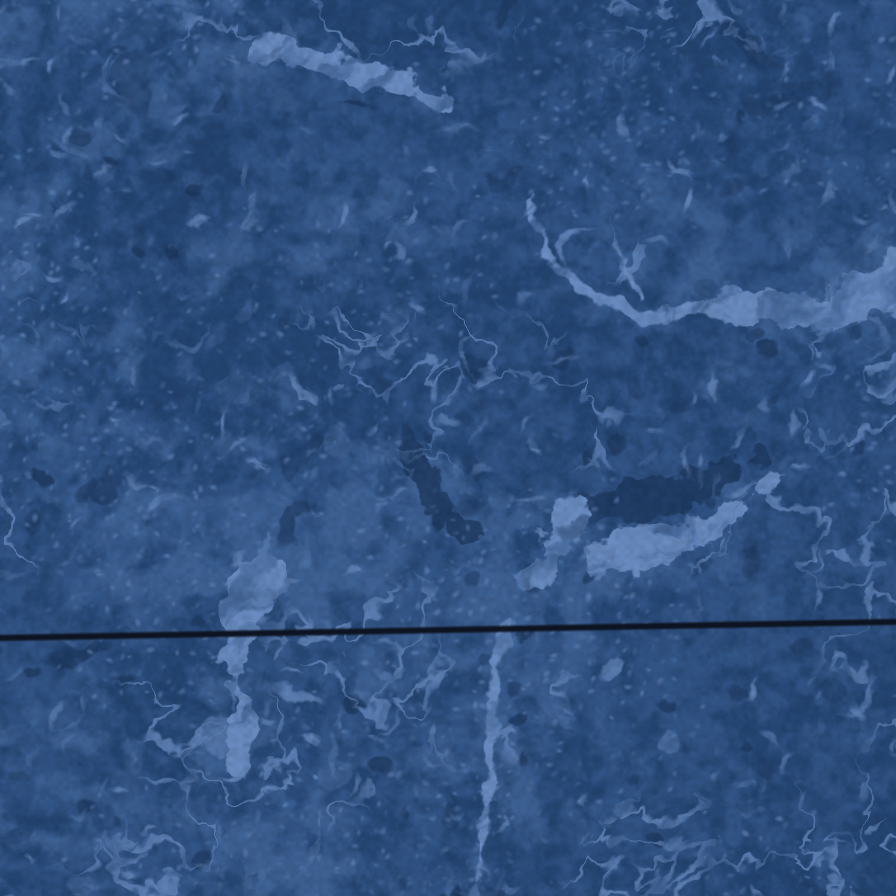
Give the GLSL for this texture, as a three.js fragment shader.

```glsl
// Blue fossil limestone: two polished slabs meeting at a thin dark seam.
// Layered noise makes the mottled ground; jittered grids scatter fossil grains,
// noise contours give broken shell debris, and ragged curves draw large veins.
varying vec2 vUv;

const vec3 DEEP = vec3(0.134, 0.258, 0.430);
const vec3 MID = vec3(0.186, 0.318, 0.508);
const vec3 HAZE = vec3(0.250, 0.385, 0.580);
const vec3 PALE = vec3(0.395, 0.525, 0.725);
const vec3 SHADOW = vec3(0.095, 0.195, 0.335);
const vec3 SEAM = vec3(0.050, 0.075, 0.125);
const float EDGE = 0.0022;             // softness of feature outlines
const float SLANT = 0.55;              // prevailing grain direction, radians
const float SPREAD = 2.4;              // variation around that direction
const float GRAIN = 0.11;              // contrast of the finest grain
const vec2 SEAM_ENDS = vec2(0.288, 0.306);
const float SEAM_HALF_WIDTH = 0.0034;
const float CURVE_STEPS = 10.0;

float hash(vec2 p) {
  vec3 q = fract(p.xyx * 0.1031);
  q += dot(q, q.yzx + 33.33);
  return fract((q.x + q.y) * q.z);
}

float noise(vec2 p) {
  vec2 i = floor(p), f = fract(p);
  f = f * f * (3.0 - 2.0 * f);
  return mix(mix(hash(i), hash(i + vec2(1.0, 0.0)), f.x),
             mix(hash(i + vec2(0.0, 1.0)), hash(i + 1.0), f.x), f.y);
}

float fbm(vec2 p) {
  float sum = 0.0, gain = 0.533;
  for (int i = 0; i < 4; i++) {
    sum += gain * noise(p);
    p = mat2(1.6, 1.2, -1.2, 1.6) * p + 17.3;
    gain *= 0.5;
  }
  return sum;
}

vec2 warp(vec2 p, float scale, float amount) {
  return p + amount * (vec2(fbm(p * scale + 3.1), fbm(p * scale + 47.7)) - 0.5);
}

vec2 turn(vec2 d, float angle) {
  return vec2(dot(d, vec2(cos(angle), sin(angle))), dot(d, vec2(-sin(angle), cos(angle))));
}

float fill(float d) { return 1.0 - smoothstep(-EDGE, EDGE, d); }

// Clustered, bent ellipses on a jittered grid; radius is in cell units
float scatter(vec2 p, float cells, float radius, float stretch, float density, float seed) {
  float cover = 0.0;
  for (int k = 0; k < 9; k++) {
    vec2 cell = floor(p * cells) + vec2(mod(float(k), 3.0), floor(float(k) / 3.0)) - 1.0;
    vec2 key = cell + seed;
    float crowd = smoothstep(0.2, 0.75, noise(cell / cells * 6.0 + seed));
    vec2 d = p * cells - cell - vec2(hash(key + 23.0), hash(key + 37.0));
    d = turn(d, SLANT + SPREAD * (hash(key + 51.0) - 0.5));
    d.y += stretch * (hash(key + 67.0) - 0.5) * d.x * d.x;
    float size = radius * mix(0.4, 1.0, hash(key + 83.0));
    float e = (length(d * vec2(1.0 / stretch, 1.0)) - size) / cells;
    float present = step(hash(key + 11.0), density * 2.0 * crowd);
    cover = max(cover, present * fill(e) * mix(0.35, 1.0, hash(key + 97.0)));
  }
  return cover;
}

// Distance to a quadratic curve from ends.xy to ends.zw with tapering half width
float curve(vec2 p, vec4 ends, vec2 control, vec2 width) {
  float best = 1.0;
  vec2 last = ends.xy;
  for (float i = 1.0; i <= CURVE_STEPS; i++) {
    float t = i / CURVE_STEPS;
    vec2 next = mix(mix(ends.xy, control, t), mix(control, ends.zw, t), t), s = next - last;
    float h = clamp(dot(p - last, s) / dot(s, s), 0.0, 1.0);
    best = min(best, length(p - last - s * h) - mix(width.x, width.y, t));
    last = next;
  }
  return best;
}

void main() {
  vec2 p = vUv, soft = warp(p, 38.0, 0.022), rough = warp(soft, 13.0, 0.07);
  float rag = fbm(p * 42.0 + 5.0) - 0.5, patchy = fbm(p * 5.0 + 31.0);

  // Large veins and shells, thin ones broken by the ragged edge
  float vein = curve(soft, vec4(0.59, 0.78, 0.83, 0.66), vec2(0.62, 0.61), vec2(0.002, 0.010));
  vein = min(vein, curve(soft, vec4(0.69, 0.77, 0.72, 0.67), vec2(0.68, 0.71), vec2(0.0, 0.004)));
  vein = min(vein, curve(soft, vec4(0.56, 0.30, 0.53, -0.02), vec2(0.545, 0.16), vec2(0.008, 0.003)));
  vein += 0.012 * rag;
  float shell = curve(soft, vec4(0.82, 0.66, 1.02, 0.69), vec2(0.92, 0.64), vec2(0.010, 0.030));
  shell = min(shell, curve(soft, vec4(0.29, 0.945, 0.49, 0.885), vec2(0.40, 0.93), vec2(0.012, 0.007)));
  shell = min(shell, curve(soft, vec4(0.68, 0.38, 0.87, 0.47), vec2(0.78, 0.39), vec2(0.026, 0.003)));
  shell = min(shell, curve(soft, vec4(0.57, 0.35, 0.64, 0.43), vec2(0.62, 0.37), vec2(0.007, 0.022)));
  shell = min(shell, curve(rough, vec4(0.28, 0.35, 0.26, 0.15), vec2(0.25, 0.27), vec2(0.036, 0.006)));
  float shape = min(vein, shell + 0.045 * rag);

  // Mottled ground, dark clouds, and dusty haze gathered on the left and near veins
  float mottle = 0.4 * fbm(p * 5.0) + 0.6 * fbm(p * 60.0);
  vec3 color = mix(DEEP, MID, smoothstep(0.35, 0.67, mottle));
  float cloud = 0.5 * fbm(rough * vec2(5.0, 8.0) + 9.0) + 0.5 * fbm(soft * 34.0);
  cloud += 0.08 * (0.4 - p.x) + 0.07 * exp(-30.0 * max(shape, 0.0));
  color = mix(color, HAZE, 0.75 * smoothstep(0.52, 0.70, cloud));

  // Dark pebbles, shards and hollows beside the shells
  float dark = scatter(soft, 19.0, 0.21, 1.3, 0.22, 5.0);
  dark = max(dark, scatter(rough, 7.0, 0.11, 3.0, 0.27, 131.0));
  float hollow = curve(soft, vec4(0.69, 0.44, 0.84, 0.49), vec2(0.77, 0.44), vec2(0.028, 0.010));
  hollow = min(hollow, curve(soft, vec4(0.46, 0.50, 0.52, 0.41), vec2(0.48, 0.43), vec2(0.008, 0.010)));
  dark = max(dark, fill(hollow + 0.04 * rag));
  color = mix(color, SHADOW, 0.7 * dark);

  // Pale specks, flecks, wisps, pebbles, and contour debris in patches
  float pale = 0.65 * scatter(p, 64.0, 0.18, 1.5, 0.36, 211.0);
  pale = max(pale, 0.85 * scatter(soft, 25.0, 0.11, 2.8, 0.36, 307.0));
  pale = max(pale, 0.8 * scatter(soft, 11.0, 0.05, 6.0, 0.32, 401.0));
  pale = max(pale, 0.75 * scatter(soft, 7.0, 0.16, 1.3, 0.16, 503.0));
  float contour = 1.0 - smoothstep(0.008, 0.035, abs(fbm(rough * 15.0 + 8.0) - 0.52));
  pale = max(pale, 0.75 * contour * smoothstep(0.53, 0.66, patchy));
  pale = max(pale, fill(shape));
  float streak = smoothstep(0.28, 0.6, fbm(turn(rough, SLANT) * vec2(20.0, 65.0)));
  color = mix(color, PALE, pale * mix(0.45, 1.0, streak));

  // Finest grain, then the seam between the slabs
  color *= 1.0 + GRAIN * (noise(p * 190.0) - 0.5);
  float seam = abs(p.y - mix(SEAM_ENDS.x, SEAM_ENDS.y, p.x)) - SEAM_HALF_WIDTH;
  gl_FragColor = vec4(mix(color, SEAM, fill(seam)), 1.0);
}
```
